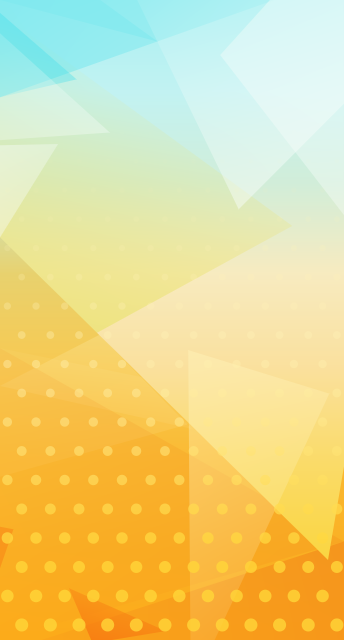
A Shadertoy shader for this background:

```glsl
// Translucent triangles and fading dots over a cyan to orange gradient.

const vec3 WHITE = vec3(0.97, 0.99, 0.98);
const vec3 CREAM = vec3(1.0, 0.95, 0.72);
const vec3 CYAN = vec3(0.30, 0.88, 0.92);
const vec3 LIME = vec3(0.92, 0.89, 0.45);
const vec3 ORANGE = vec3(0.95, 0.53, 0.10);
const vec3 RED_ORANGE = vec3(0.97, 0.45, 0.06);

// Evenly spaced colour stops, from the bottom to the top.
const int STOPS = 8;
const vec3 LIGHT_RAMP[STOPS] = vec3[STOPS](
    vec3(0.98, 0.76, 0.15), vec3(0.98, 0.84, 0.27),
    vec3(0.98, 0.86, 0.42), vec3(0.98, 0.88, 0.62),
    vec3(0.97, 0.92, 0.75), vec3(0.82, 0.93, 0.85),
    vec3(0.76, 0.95, 0.95), vec3(0.66, 0.94, 0.95));
const vec3 WARM_RAMP[STOPS] = vec3[STOPS](
    vec3(0.99, 0.67, 0.10), vec3(0.98, 0.69, 0.14),
    vec3(0.98, 0.73, 0.20), vec3(0.97, 0.79, 0.32),
    vec3(0.91, 0.82, 0.43), vec3(0.79, 0.91, 0.80),
    vec3(0.76, 0.95, 0.95), vec3(0.66, 0.94, 0.95));

vec3 ramp(vec3 stops[STOPS], float height) {
    float t = clamp(height, 0.0, 0.9999) * float(STOPS - 1);
    int i = int(t);
    return mix(stops[i], stops[i + 1], fract(t));
}

float cross2(vec2 a, vec2 b) {
    return a.x * b.y - a.y * b.x;
}

// Smooth triangle coverage, with one opacity blended from each corner.
float facet(vec2 p, vec2 a, vec2 b, vec2 c, vec3 opacity, float pixel) {
    float area = cross2(b - a, c - a);
    vec3 weight = vec3(cross2(c - b, p - b), cross2(a - c, p - c),
                       cross2(b - a, p - a)) / area;
    vec3 inside = weight * abs(area)
                / vec3(length(c - b), length(a - c), length(b - a));
    float edge = min(inside.x, min(inside.y, inside.z));
    float cover = clamp(edge / pixel + 0.5, 0.0, 1.0);
    return cover * clamp(dot(weight, opacity), 0.0, 1.0);
}

// Staggered rows of dots that shrink towards the top.
float dots(vec2 p, float pixel) {
    const vec2 pitch = vec2(0.0449, 0.0453);
    const vec2 first = vec2(0.034, 0.0235);
    float row = round((p.y - first.y) / pitch.y);
    float center = first.y + row * pitch.y;
    float x = (p.x - first.x) / pitch.x - 0.5 * mod(row, 2.0);
    vec2 offset = vec2((x - round(x)) * pitch.x, p.y - center);
    float radius = mix(0.0104, 0.0035, clamp(center / 0.75, 0.0, 1.0));
    return clamp((radius - length(offset)) / pixel + 0.5, 0.0, 1.0);
}

void mainImage(out vec4 fragColor, in vec2 fragCoord) {
    float pixel = 1.0 / iResolution.y;
    vec2 p = fragCoord * pixel;
    p.x *= 0.5390625 * iResolution.y / iResolution.x;

    // Pale side, tinted by a broad lime wedge on the left
    vec3 light = ramp(LIGHT_RAMP, p.y);
    light = mix(light, LIME, facet(p, vec2(0.0, 0.98), vec2(0.458, 0.647),
        vec2(0.0, 0.397), vec3(0.0, 0.25, 1.0), pixel));

    // Warm side, with overlapping amber bands
    vec3 warm = ramp(WARM_RAMP, p.y);
    warm = mix(warm, CREAM, facet(p, vec2(0.0, 0.397), vec2(0.156, 0.477),
        vec2(0.30, 0.33), vec3(0.12, 0.25, 0.08), pixel));
    warm = mix(warm, CREAM, facet(p, vec2(0.0, 0.456), vec2(0.417, 0.371),
        vec2(0.0, 0.255), vec3(0.05, 0.14, 0.06), pixel));
    warm = mix(warm, ORANGE, facet(p, vec2(0.0, 0.456), vec2(0.539, 0.154),
        vec2(0.0, 0.0), vec3(0.10, 0.25, 0.0), pixel));
    warm = mix(warm, ORANGE, facet(p, vec2(0.065, 0.0), vec2(0.539, 0.154),
        vec2(0.539, 0.0), vec3(0.15, 0.65, 0.55), pixel));

    // The long diagonal separates the two sides
    vec3 color = mix(warm, light, facet(p, vec2(-0.48, 1.1),
        vec2(0.514, 0.125), vec2(0.681, 1.1), vec3(1.0), pixel));

    // Cyan shards in the upper left corner
    color = mix(color, CYAN, facet(p, vec2(0.0, 1.01), vec2(0.458, 1.01),
        vec2(0.0, 0.848), vec3(0.36, 0.12, 0.42), pixel));
    color = mix(color, CYAN, facet(p, vec2(0.0, 0.98), vec2(0.120, 0.876),
        vec2(0.0, 0.848), vec3(0.45, 0.40, 0.22), pixel));
    color = mix(color, CYAN, facet(p, vec2(0.0, 1.0), vec2(0.157, 1.0),
        vec2(0.247, 0.935), vec3(0.10, 0.15, 0.20), pixel));

    // White sheets across the top
    color = mix(color, WHITE, facet(p, vec2(0.0, 0.948), vec2(0.172, 0.793),
        vec2(0.0, 0.781), vec3(0.15, 0.38, 0.30), pixel));
    color = mix(color, WHITE, facet(p, vec2(0.0, 0.773), vec2(0.091, 0.775),
        vec2(0.0, 0.629), vec3(0.45, 0.35, 0.40), pixel));
    color = mix(color, WHITE, facet(p, vec2(0.215, 1.0), vec2(0.374, 0.673),
        vec2(0.701, 1.0), vec3(0.10, 0.48, 0.40), pixel));
    color = mix(color, WHITE, facet(p, vec2(0.345, 0.914), vec2(0.539, 0.664),
        vec2(0.539, 1.128), vec3(0.40, 0.40, 0.45), pixel));

    // Cream kite and red shards below
    color = mix(color, CREAM, facet(p, vec2(0.295, 0.453), vec2(0.516, 0.385),
        vec2(0.299, -0.08), vec3(0.50, 0.35, 0.08), pixel));
    color = mix(color, RED_ORANGE, facet(p, vec2(0.108, 0.081),
        vec2(0.260, 0.014), vec2(0.145, -0.005), vec3(0.35, 0.45, 0.75), pixel));
    color = mix(color, RED_ORANGE, facet(p, vec2(0.0, 0.177),
        vec2(0.021, 0.173), vec2(0.0, 0.112), vec3(0.40), pixel));

    vec3 dotColor = mix(vec3(1.0, 0.84, 0.22), CREAM, smoothstep(0.1, 0.5, p.y));
    float dotFade = mix(0.80, 0.0, smoothstep(0.05, 0.85, p.y));
    color = mix(color, dotColor, dots(p, pixel) * dotFade);
    fragColor = vec4(color, 1.0);
}
```
